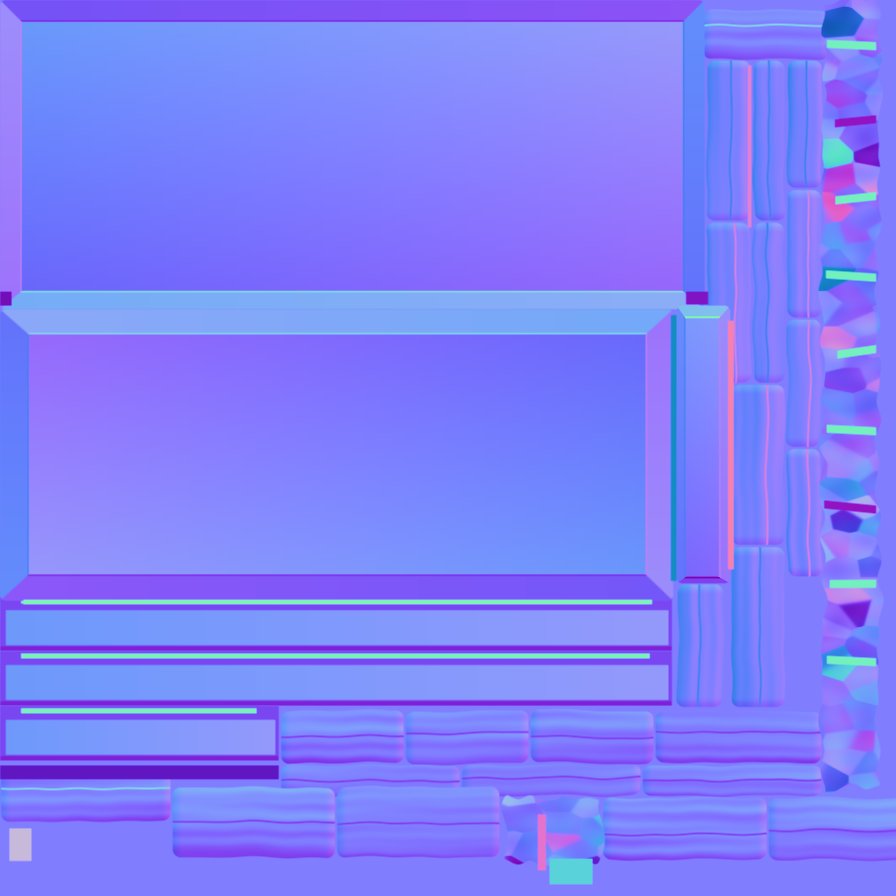
This texture map is drawn by a WebGL 2 fragment shader. Its source:

```glsl
#version 300 es
precision highp float;
// Normal map of bevelled panels, strips, planks and chips.
// Parts blend a sideways tilt, finally lifted to a unit normal.
uniform vec2 u_resolution;
out vec4 fragColor;

const float SHEET = 768.0; // layout units across the canvas
const float SOFT = 1.5; // edge softness

float hash(vec2 p) { return fract(sin(dot(p, vec2(127.1, 311.7))) * 43758.5); }
vec2 spin(float turn) { return vec2(cos(6.283 * turn), sin(6.283 * turn)); }
float corner(vec2 c, vec2 f, vec2 o) { return dot(spin(hash(c + o)), f - o); }

float noise(vec2 p) {
  vec2 c = floor(p), f = fract(p), s = f * f * (3.0 - 2.0 * f);
  return mix(mix(corner(c, f, vec2(0)), corner(c, f, vec2(1, 0)), s.x),
    mix(corner(c, f, vec2(0, 1)), corner(c, f, vec2(1)), s.x), s.y);
}

float box(vec2 p, vec2 halfSize, float radius) {
  vec2 d = abs(p) - halfSize + radius;
  return length(max(d, 0.0)) + min(max(d.x, d.y), 0.0) - radius;
}

float cover(float dist) { return clamp(0.5 - dist / SOFT, 0.0, 1.0); }

// Rectangles are (left, bottom, right, top).
float rect(vec2 p, vec4 r, float radius) {
  return box(p - 0.5 * (r.xy + r.zw), 0.5 * (r.zw - r.xy), radius);
}

vec2 bar(vec2 n, vec2 p, vec4 r, vec2 tilt) {
  return mix(n, tilt, cover(rect(p, r, 1.0)));
}

// Curved face with mitred bevels and a crisp inner edge.
vec2 panel(vec2 n, vec2 p, vec4 rim, vec4 face, vec2 slope, vec2 bevel) {
  vec2 uv = clamp((p - face.xy) / (face.zw - face.xy), 0.0, 1.0) * 2.0 - 1.0;
  vec2 side = sign(p - 0.5 * (face.xy + face.zw));
  vec2 width = mix(face.xy - rim.xy, rim.zw - face.zw, step(0.0, side));
  vec2 excess = max(face.xy - p, p - face.zw) / width;
  float mitre = smoothstep(-0.08, 0.08, excess.x - excess.y);
  vec2 axis = vec2(mitre, 1.0 - mitre), outward = side * bevel * axis;
  float edge = rect(p, face, 0.0);
  vec2 tilt = mix(outward + 0.5 * slope * uv * axis.yx, slope * uv, cover(edge));
  tilt = mix(tilt, outward * 2.3, cover(abs(edge) - 0.6));
  return mix(n, tilt, cover(rect(p, rim, 5.0)));
}

// Three strips, each with a bright lip and a dark groove.
vec2 strips(vec2 n, vec2 p, float top, float pitch) {
  float k = clamp(floor((top - p.y) / pitch), 0.0, 2.0);
  float right = k < 1.5 ? 576.0 : 239.0;
  vec2 q = vec2(p.x, p.y - top + k * pitch), tilt = vec2(-0.05, -0.45);
  tilt = bar(tilt, q, vec4(0, -pitch, right, -43), vec2(0, -0.75));
  tilt = bar(tilt, q, vec4(18, -6.5, right - 19.0, -2), vec2(-0.04, 0.9));
  vec2 body = vec2(0.31 * p.x / right - 0.15, 0.2);
  tilt = bar(tilt, q, vec4(5, -42, right - 3.0, -12), body);
  return bar(n, q, vec4(0, -pitch, right, 0), tilt);
}

// Row of planks along x: grain, rounded ends, a scored ridge.
vec2 planks(vec2 n, vec2 p, vec2 start, vec2 size, float count) {
  float k = clamp(floor((p.x - start.x) / size.x), 0.0, count - 1.0);
  float seed = hash(start + k);
  vec2 c = p - start - vec2(k * size.x, 0) - 0.5 * size;
  c.y += 3.0 * noise(vec2(p.x * 0.03, seed * 50.0));
  float v = 2.0 * c.y / size.y;
  float grain = noise(vec2(p.x * 0.004, c.y * 0.13) + seed * 30.0);
  vec2 tilt = vec2(0, 0.4 * grain + 0.16 * v - 0.35 * smoothstep(0.6, 1.0, -v));
  tilt.x = 0.28 * sign(c.x) * smoothstep(-10.0, 0.0, abs(c.x) - 0.5 * size.x);
  float ridge = abs(c.y - size.y * (0.3 * seed - 0.1)) - 0.8;
  tilt = mix(tilt, vec2(0, seed > 0.65 ? 0.7 : -0.5), cover(ridge));
  return mix(n, tilt, cover(box(c, 0.5 * size - 1.0, 7.0)));
}

// Broken chips: softly joined facets around scattered sites.
vec2 chips(vec2 q) {
  vec2 sum = vec2(0);
  float total = 0.0;
  for (int i = 0; i < 9; i++) {
    vec2 id = floor(q) + vec2(i % 3 - 1, i / 3 - 1);
    vec2 d = q - id - vec2(hash(id), hash(id + 7.3));
    float weight = exp(-25.0 * dot(d, d));
    sum += weight * spin(hash(id + 3.1)) * (0.15 + 0.75 * pow(hash(id + 5.7), 4.0));
    total += weight;
  }
  return sum / max(total, 1e-9) + 0.3 * vec2(noise(q), noise(q + 40.0));
}

void main() {
  vec2 p = SHEET * gl_FragCoord.xy / u_resolution, n = vec2(0, -0.01);

  // Upright planks swap the axes
  vec2 m = planks(n.yx, p.yx, vec2(439, 605), vec2(139, 39), 2.0);
  m = planks(m, p.yx, vec2(439, 645), vec2(139, 28), 2.0);
  m = planks(m, p.yx, vec2(161, 626), vec2(139, 47), 2.0);
  m = planks(m, p.yx, vec2(273, 674), vec2(111, 31), 4.0);
  n = planks(m, p.yx, vec2(161, 580), vec2(107, 41), 1.0).yx;
  // Level planks
  n = planks(n, p, vec2(602, 716), vec2(109, 44), 1.0);
  n = planks(n, p, vec2(240, 85), vec2(155, 28), 3.0);
  n = planks(n, p, vec2(240, 113), vec2(107, 47), 3.0);
  n = planks(n, p, vec2(561, 113), vec2(144, 46), 1.0);
  n = planks(n, p, vec2(0, 63), vec2(147, 43), 1.0);
  n = planks(n, p, vec2(147, 32), vec2(141, 62), 2.0);
  n = planks(n, p, vec2(516, 30), vec2(142, 55), 2.0);

  // Chips and their glints
  vec2 r = p + 9.0 * vec2(noise(p.yy * 0.03), noise(p.xx * 0.05));
  float area = min(rect(r, vec4(705, 92, 753, 768), 3.0), rect(r, vec4(432, 28, 515, 84), 3.0));
  n = mix(n, chips(p / vec2(27, 18)), cover(area));
  for (int i = 0; i < 9; i++) {
    float h = hash(vec2(i, 4)), y = 730.0 - 66.0 * float(i);
    vec2 q = p - vec2(0, (h - 0.5) * 0.3 * (p.x - 728.0));
    vec2 tilt = i % 5 == 1 ? vec2(0.15, -0.85) : vec2(-0.1, 0.88);
    n = bar(n, q, vec4(704.0 + 14.0 * h, y - 4.0, 751, y + 3.0), tilt);
  }
  n = bar(n, p, vec4(471, 10, 508, 32), vec2(-0.3, 0.65));
  n = bar(n, p, vec4(461, 22, 468, 70), vec2(0.8, -0.1));
  n = bar(n, p, vec4(8, 30, 27, 58), vec2(0.55, 0.45));

  // Strips and panels
  n = strips(n, p, 257.0, 47.0);
  n = bar(n, p, vec4(0, 100, 239, 112), vec2(-0.25, -0.82));
  n = panel(n, p, vec4(0, 503, 604, 768), vec4(18, 518, 586, 750), vec2(0.18, 0.2), vec2(-0.23, -0.36));
  n = panel(n, p, vec4(0, 253, 577, 503), vec4(24, 275, 554, 482), vec2(-0.18), vec2(0.22, 0.32));
  n = panel(n, p, vec4(580, 268, 626, 506), vec4(587, 273, 617, 496), vec2(0.05, 0.2), vec2(0.2, 0.5));

  // Frame accents
  n = bar(n, p, vec4(20, 250, 559, 254), vec2(0, 0.9));
  n = bar(n, p, vec4(575, 270, 580, 498), vec2(-0.85, 0.1));
  n = bar(n, p, vec4(624, 280, 629, 493), vec2(0.95, 0));
  n = bar(n, p, vec4(641, 573, 644, 712), vec2(0.8, 0));
  n = bar(n, p, vec4(0, 506, 10, 518), vec2(-0.1, -0.9));
  n = bar(n, p, vec4(588, 507, 607, 518), vec2(0, -0.85));

  n *= min(1.0, 0.97 / max(length(n), 0.001));
  fragColor = vec4(0.5 + 0.5 * vec3(n, sqrt(1.0 - dot(n, n))), 1);
}
```
